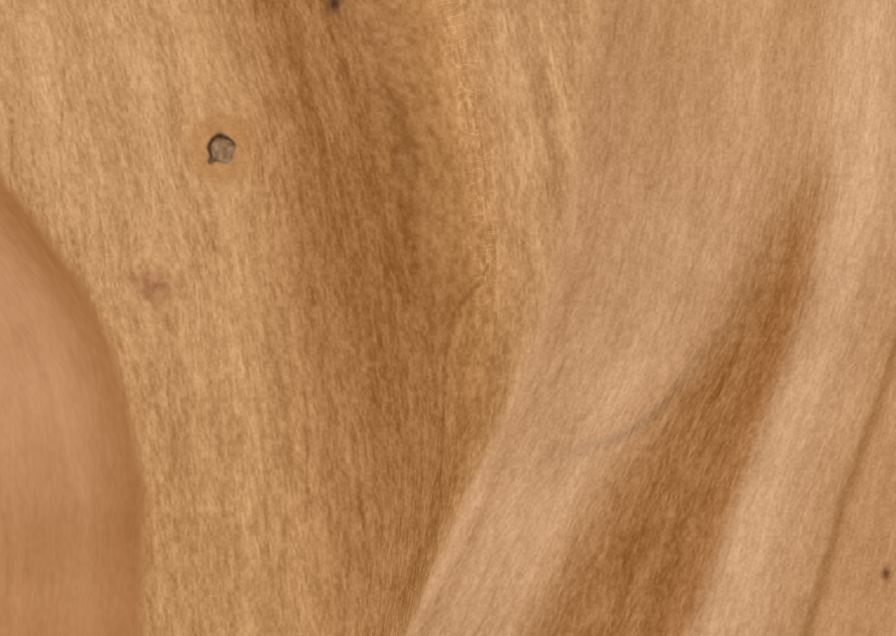
Reproduce this texture procedurally as a Shadertoy shader.

```glsl
// Carved wood with flowing folds, fine grain, knots and soft light on its ridges.

float hash(vec2 p) {
    vec3 q = fract(p.xyx * .1031);
    q += dot(q, q.yzx + 33.33);
    return fract((q.x + q.y) * q.z);
}

float noise(vec2 p) {
    vec2 i = floor(p), f = fract(p);
    f = f * f * (3. - 2. * f);
    return mix(mix(hash(i), hash(i + vec2(1, 0)), f.x),
               mix(hash(i + vec2(0, 1)), hash(i + 1.), f.x), f.y);
}

float fbm(vec2 p) {
    float sum = 0., amp = .5;
    for (int i = 0; i < 4; i++) {
        sum += amp * noise(p + 40.);
        p = p * 2.03 + 17.3;
        amp *= .5;
    }
    return sum - .47;
}

// Smooth contour x(y) through five heights, from bottom to top
float contour(float y, float a, float b, float c, float d, float e) {
    float k[7] = float[7](2. * a - b, a, b, c, d, e, 2. * e - d);
    float s = clamp(y, 0., .9999) * 4., t = fract(s);
    int i = int(s);
    float m = .5 * (k[i + 2] - k[i]), n = .5 * (k[i + 3] - k[i + 1]);
    float rise = k[i + 2] - k[i + 1];
    return k[i + 1] + t * (m + t * (3. * rise - 2. * m - n + t * (m + n - 2. * rise)));
}

float side(float d, float width) { return smoothstep(-width, width, d); }
float band(float d, float width) { return exp(-d * d / (width * width)); }
float dab(vec2 d, float w, float h) { d /= vec2(w, h); return exp(-dot(d, d)); }

// Grain brightness: u runs across the fibres, y along them
float grain(float u, float y) {
    float wobble = fbm(vec2(u * 5., y * 3.));
    float broad = fbm(vec2(u * 30. + wobble, y * 2.2));
    float fibre = fbm(vec2(u * 120., y * 24.));
    float pore = noise(vec2(u * 250., y * 105.)) - .5;
    float ring = abs(fract(u * 11. + wobble * 1.6) - .5);
    float vein = (1. - smoothstep(0., .07, ring)) * smoothstep(.45, .8, noise(vec2(u * 9., y * 7.)));
    return .1 * broad + .12 * fibre + .075 * pore - .05 * vein * (.4 + noise(vec2(u * 90., y * 60.)));
}

void mainImage(out vec4 fragColor, in vec2 fragCoord) {
    vec2 p = fragCoord / iResolution.y;
    float x = p.x, y = p.y;
    float blotch = fbm(p * 6.), sway = .03 * blotch;

    // Signed distances across the carved contours
    float bulge = x - contour(y, .222, .22, .155, -.02, -.22);
    float hollow = x - contour(y, .54, .52, .485, .445, .385);
    float wall = x - contour(y, .63, .68, .71, .66, .62);
    float crest = x - contour(y, .65, .725, .765, .75, .71);
    float fold = x - contour(y, .635, .75, .855, .91, .94);
    float shadeIn = x - contour(y, .83, .97, 1.14, 1.26, 1.34);
    float shadeOut = x - contour(y, 1.07, 1.165, 1.245, 1.32, 1.35);
    float shine = x - contour(y, 1.15, 1.22, 1.315, 1.362, 1.37);
    float rim = x - contour(y, 1.27, 1.34, 1.425, 1.5, 1.53);

    // Left plank, sinking into the dark hollow
    vec3 col = mix(vec3(.745, .555, .365), vec3(.775, .59, .41), side(y - .5, .5));
    col = mix(col, vec3(.71, .51, .32), .5 * side(hollow + .1 + sway, .1));
    vec3 deep = mix(vec3(.635, .44, .26), vec3(.6, .4, .225), band(y - .62, .3));
    col = mix(col, deep, side(hollow + sway, .085));
    col = mix(col, vec3(.69, .495, .325), .75 * dab(p - vec2(.61, .98), .09, .15));
    col = mix(col, vec3(.5, .32, .17), .5 * dab(p - vec2(.79 - .2 * y, .76), .018, .08));

    // Central ridge
    vec3 ridge = mix(vec3(.7, .5, .305), vec3(.76, .575, .4), side(crest - .03, .05));
    ridge = mix(ridge, vec3(.66, .47, .29), .6 * side(.3 - y, .2));
    ridge -= .05 * band(fold + .04, .04) * side(.75 - y, .4);
    ridge += .05 * band(crest, .03) * side(y - .7, .3);
    col = mix(col, ridge, side(wall + sway, .05));

    // Grain bent around the knots, and curled figure on the ridge
    vec2 knot = p - vec2(.347, .765), scar = p - vec2(.243, .553);
    float u = mix(hollow, crest + .25, side(wall, .08));
    u -= .7 * knot.x * dab(knot, .06, .09) + .6 * scar.x * dab(scar, .05, .07);
    col += 1.15 * grain(u + 2., y) * vec3(1, .98, .88);
    vec2 ripple = vec2(crest * 75., y * 110.) + 2. * noise(p * 45.);
    float curl = 1. - smoothstep(0., .14, abs(noise(ripple) - .5));
    col += .06 * (curl - .3) * band(crest, .026) * side(y - .45, .2);

    // Broad right panel
    vec3 panel = mix(vec3(.765, .582, .425), vec3(.75, .565, .395), side(y - .75, .2));
    panel = mix(panel, vec3(.79, .61, .45), .6 * band(fold - .17, .09) * side(.7 - y, .3));
    panel = mix(panel, vec3(.68, .495, .345), .4 * band(fold - .03, .04) * side(y - .6, .3));
    float shadow = side(shadeIn + 2. * sway, .075) * side(-shadeOut - sway, .04) * side(.72 - y, .12);
    panel = mix(panel, vec3(.615, .415, .24), .95 * shadow);
    panel = mix(panel, vec3(.62, .39, .205), .4 * band(shadeOut + .01, .022) * side(.6 - y, .15));
    panel = mix(panel, vec3(.82, .645, .49), .85 * band(shine, .05));
    panel = mix(panel, vec3(.71, .52, .35), .6 * side(rim + .06, .06));
    float ax = x - .9, arc = y - .283 - ax * (.348 + 1.94 * ax);
    panel -= vec3(.075, .055, .035) * band(arc + 2. * sway, .011) * band(ax - .1, .11);
    float across = mix(fold, shine + .5, side(shadeIn, .15));
    panel += grain(across + 5., y) * mix(.75, 1.1, shadow) + .09 * blotch;
    panel = mix(panel, vec3(.745, .55, .38) + .7 * grain(rim + 7., y), side(rim, .008));
    panel -= .1 * band(rim, .011);
    col = mix(col, panel, side(fold + .4 * sway, mix(.01, .025, y)));
    col += .035 * band(fold, .018) * side(.6 - y, .25);

    // Rounded bulge in the left foreground
    vec3 lobe = mix(vec3(.74, .53, .37), vec3(.63, .425, .25), side(bulge + .05, .055));
    lobe = mix(lobe, vec3(.67, .455, .28), .6 * side(.2 - y, .2));
    lobe += .11 * blotch + .35 * grain(bulge + 9., y);
    col = mix(col - .035 * band(bulge, .035), lobe, side(-bulge, .014));

    // Knots and specks
    float r = length(knot) + .012 * (noise(p * 70.) - .5);
    col = mix(col, vec3(.69, .48, .28), .6 * band(r - .038, .018));
    col = mix(col, vec3(.47, .34, .22) + .2 * noise(p * 150.), side(.023 - r, .004));
    col = mix(col, vec3(.22, .15, .09), .8 * band(r - .022, .004) * side(knot.y - knot.x + .015, .03));
    col = mix(col, vec3(.59, .38, .26), dab(scar, .03, .02) * (.2 + .8 * noise(p * 100.)));
    col = mix(col, vec3(.27, .18, .13), .85 * dab(p - vec2(.525, .995), .01, .014));
    col = mix(col, vec3(.38, .22, .12), .8 * dab(p - vec2(1.393, .098), .007, .01));
    col += .05 * (noise(p * 270.) - .5) * side(bulge, .02);
    fragColor = vec4(clamp(col, 0., 1.), 1);
}
```
